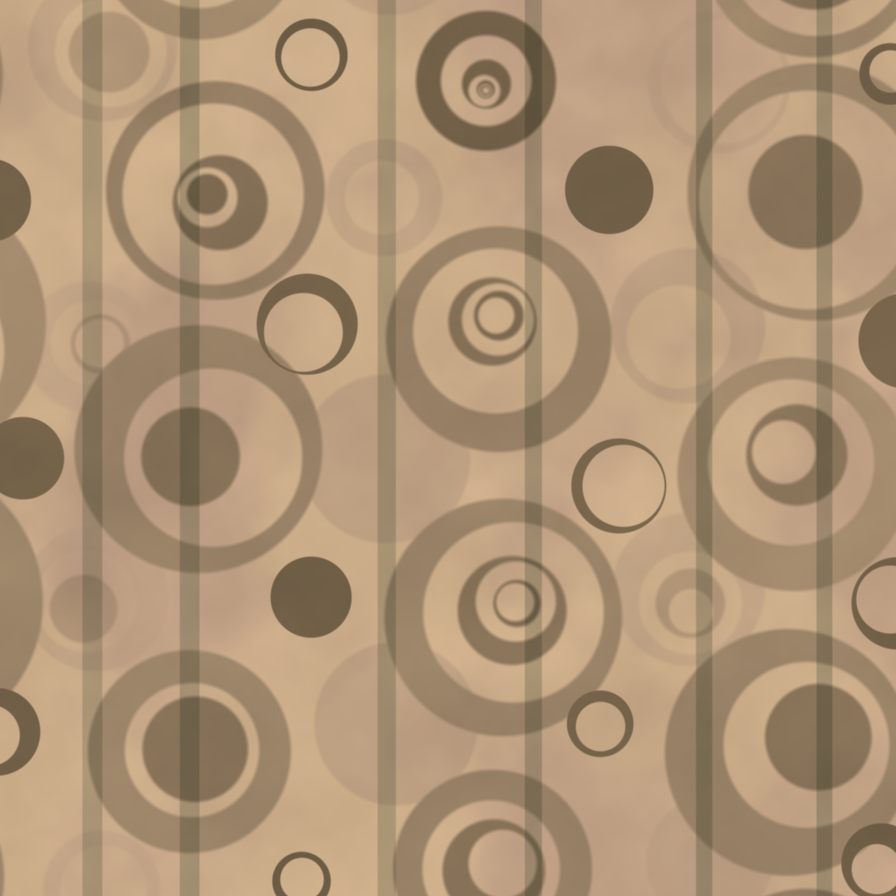
This pattern is drawn by a Shadertoy shader. Its source:

```glsl
// Retro wallpaper: nested off-centre rings over a mottled tan ground with
// translucent vertical bands. Rings sit on a jittered, staggered lattice;
// its gaps hold small dark rings and faint rosy ones.

const vec3 SAND  = vec3(0.80, 0.68, 0.54);
const vec3 ROSE  = vec3(0.745, 0.62, 0.515);
const vec3 TAUPE = vec3(0.62, 0.525, 0.415);
const vec3 UMBER = vec3(0.45, 0.38, 0.285);
const vec3 BLUSH = vec3(0.715, 0.60, 0.50);
const vec3 BAND_TINT = vec3(0.80, 0.83, 0.81);
const vec2 PITCH = vec2(0.3333, 0.30);

vec3 hash3(vec3 p) {
    p = fract(p * vec3(0.1031, 0.1030, 0.0973));
    p += dot(p, p.yxz + 33.33);
    return fract((p.xxy + p.yxx) * p.zyx);
}

float valueNoise(vec2 p, float seed) {
    vec2 cell = floor(p), f = fract(p);
    f = f * f * (3.0 - 2.0 * f);
    float a = hash3(vec3(cell, seed)).x;
    float b = hash3(vec3(cell + vec2(1, 0), seed)).x;
    float c = hash3(vec3(cell + vec2(0, 1), seed)).x;
    float d = hash3(vec3(cell + vec2(1, 1), seed)).x;
    return mix(mix(a, b, f.x), mix(c, d, f.x), f.y);
}

float clouds(vec2 p, float seed) {
    float sum = 0.0, weight = 0.5;
    for (int i = 0; i < 4; i++) {
        sum += weight * valueNoise(p, seed + float(i));
        p = p * 2.1 + 3.7;
        weight *= 0.5;
    }
    return sum / 0.9375;
}

float disc(vec2 p, float radius, float soft) {
    return 1.0 - smoothstep(-soft, soft, length(p) - radius);
}

vec2 direction(float turn) {
    return vec2(cos(6.2832 * turn), sin(6.2832 * turn));
}

// Rings inside rings, each hole slid off centre; may end in a solid core.
vec3 nest(vec3 col, vec3 ground, vec2 p, float radius, vec3 seed,
          vec3 ink, int depth, float soft) {
    for (int k = 0; k < depth; k++) {
        vec3 h = hash3(seed + float(k) * vec3(7, 3, 11));
        vec3 g = hash3(seed + float(k) * vec3(5, 13, 2) + 40.0);
        col = mix(col, ink, disc(p, radius, soft));
        bool solidCore = (k > 0 || depth == 1) && k == depth - 1 && g.x > 0.55;
        if (solidCore) break;

        float hole = radius * mix(0.62, 0.88, h.x);
        p -= direction(h.y) * (radius - hole) * 0.85 * h.z;
        col = mix(col, ground, disc(p, hole, soft));

        radius = hole * mix(0.48, 0.80, g.y);
        p -= direction(g.z) * (hole - radius) * 0.6 * g.x;
        ink = mix(ink, UMBER, 0.5);
    }
    return col;
}

// One layer of nests on the staggered lattice; dark targets are optional.
vec3 scatter(vec3 ground, vec2 uv, vec2 shift, float seed, vec2 radii,
             vec3 ink, ivec2 depths, float targetShare, float soft) {
    vec3 col = ground;
    vec2 p = uv - shift;
    float homeColumn = floor(p.x / PITCH.x);
    for (int i = -1; i <= 1; i++) {
        float column = homeColumn + float(i);
        float stagger = 0.5 * mod(column, 2.0);
        float homeRow = floor(p.y / PITCH.y - stagger);
        for (int j = -1; j <= 1; j++) {
            float row = homeRow + float(j);
            vec3 id = vec3(column + 20.0, row + 20.0, seed);
            vec3 h = hash3(id), g = hash3(id + 60.0);
            vec2 center = (vec2(column, row + stagger) + 0.5) * PITCH
                        + (h.xy - 0.5) * 0.045;
            float radius = mix(radii.x, radii.y, h.z);
            int depth = depths.x + int(g.x * float(depths.y - depths.x + 1));
            vec3 tone = ink * mix(0.93, 1.04, g.y);
            if (g.z < targetShare) {
                radius *= 0.72;
                depth = 4;
                tone = UMBER;
            }
            col = nest(col, ground, p - center, radius, id, tone, depth, soft);
        }
    }
    return col;
}

// Coverage of upright bands with uneven spacing, width and strength.
float bands(float x, float count, float soft) {
    float cell = floor(x * count);
    vec3 h = hash3(vec3(cell + 9.0, 4.0, 17.0));
    float center = (cell + 0.5 + (h.x - 0.5) * 0.5) / count;
    float edge = abs(x - center) - mix(0.008, 0.012, h.y);
    return (1.0 - smoothstep(-soft, soft, edge)) * mix(0.8, 1.0, h.z);
}

void mainImage(out vec4 fragColor, in vec2 fragCoord) {
    vec2 uv = fragCoord / iResolution.y;
    float pixel = 0.8 / iResolution.y;
    float blurred = max(0.003, pixel), crisp = max(0.0013, pixel);
    vec2 origin = vec2(0.06, 0.03);

    // Mottled ground, then faint rings, then the large ones
    float mottle = clouds(uv * 5.0, 3.0);
    vec3 ground = mix(SAND, ROSE, smoothstep(0.32, 0.68, mottle));
    vec3 faint = scatter(ground, uv, origin + vec2(0.222, 0.0), 31.0,
                         vec2(0.06, 0.10), BLUSH, ivec2(1, 2), 0.0, blurred);
    ground = mix(ground, faint, 0.5);
    vec3 col = scatter(ground, uv, origin, 12.0, vec2(0.108, 0.16),
                       TAUPE, ivec2(2, 3), 0.14, blurred);

    // Translucent bands, small dark rings on top, and a worn surface
    col *= mix(vec3(1.0), BAND_TINT, bands(uv.x, 6.0, crisp));
    col = scatter(col, uv, origin + vec2(0.111, 0.15), 47.0,
                  vec2(0.024, 0.058), UMBER, ivec2(1, 1), 0.0, crisp);
    col *= 1.0 + 0.12 * (clouds(uv * 11.0, 23.0) - 0.5);
    fragColor = vec4(col, 1.0);
}
```
